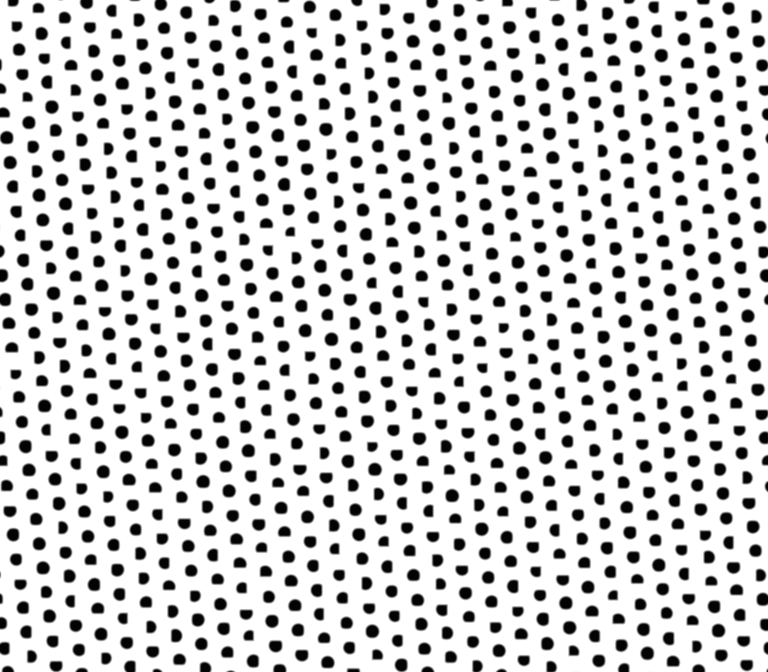
A WebGL 2 fragment shader for this pattern:

```glsl
#version 300 es
precision highp float;

uniform vec2 u_resolution;
out vec4 fragColor;

const vec3 PAPER = vec3(1.0);
const vec3 INK = vec3(0.01);

// Lattice in units of canvas height
const vec2 ANCHOR = vec2(0.5164, 0.5908);
const vec2 STEP_ACROSS = vec2(0.03854, -0.01287);
const vec2 STEP_DOWN = vec2(0.00510, -0.03624);

const float RADIUS = 0.0096;
const float SOFTNESS = 0.0049;
const float JITTER = 0.0012;
const float MAX_CUT = 0.55;
const float CORNER = 0.0022;

float hash(vec2 cell, float seed) {
    vec3 q = fract(vec3(cell.xyx + seed * 17.3) * vec3(0.1031, 0.1030, 0.0973));
    q += dot(q, q.yzx + 33.33);
    return fract((q.x + q.y) * q.z);
}

vec2 hash2(vec2 cell, float seed) {
    return vec2(hash(cell, seed), hash(cell, seed + 1.0));
}

float smoothMax(float a, float b, float k) {
    float h = max(k - abs(a - b), 0.0) / k;
    return max(a, b) + 0.25 * h * h * k;
}

// Disc with one side trimmed flat along each axis
float trimmedDisc(vec2 p, float radius, vec2 side, vec2 cut) {
    vec2 flats = p * side - radius * (1.0 - cut);
    float d = length(p) - radius;
    d = smoothMax(d, flats.x, CORNER);
    return smoothMax(d, flats.y, CORNER);
}

// Distance to the dot of the nearest lattice cell
float dotField(vec2 p, mat2 lattice) {
    vec2 cell = round(inverse(lattice) * p);
    vec2 local = p - lattice * cell - JITTER * (hash2(cell, 1.0) - 0.5);
    vec2 side = sign(hash2(cell, 3.0) - 0.5);
    vec2 amount = hash2(cell, 5.0);
    float radius = RADIUS * mix(0.95, 1.05, hash(cell, 7.0));
    return trimmedDisc(local, radius, side, MAX_CUT * amount * amount);
}

void main() {
    vec2 p = gl_FragCoord.xy / u_resolution.y - ANCHOR;
    float d = dotField(p, mat2(STEP_ACROSS, STEP_DOWN));
    float edge = 0.5 * max(SOFTNESS, 1.0 / u_resolution.y);
    float ink = 1.0 - smoothstep(-edge, edge, d);
    fragColor = vec4(mix(PAPER, INK, ink), 1.0);
}
```
